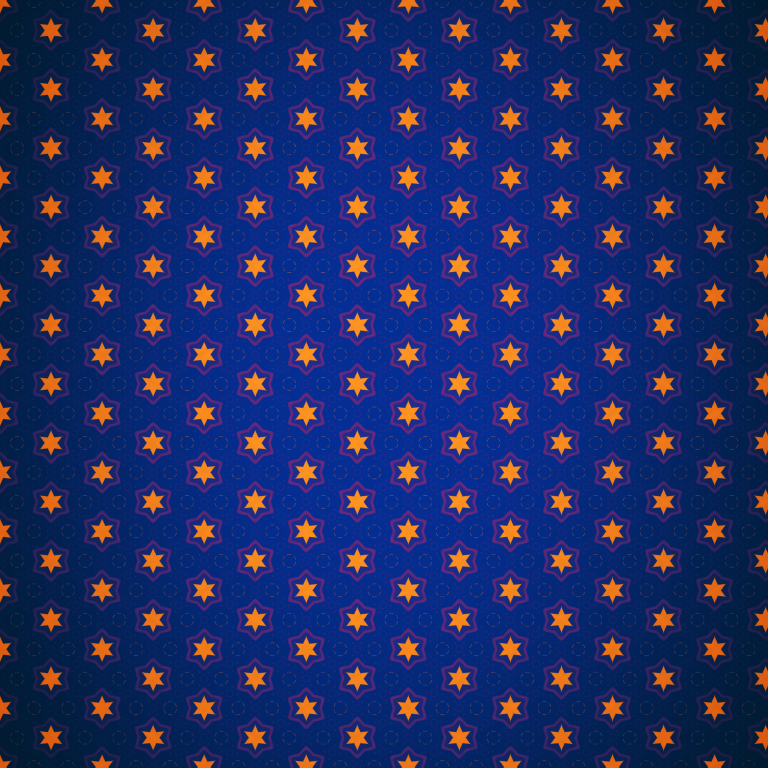
Write a three.js fragment shader that draws this pattern.

```glsl
#define ROWS 13.03
#define STAR_TIP 0.212
#define STAR_NOTCH 0.108
#define BAND_TIP 0.352
#define BAND_NOTCH 0.245
#define BAND_HALF_WIDTH 0.021
#define SOFT 0.013
#define ORANGE vec3(1.0, 0.58, 0.13)
#define PURPLE vec3(0.50, 0.15, 0.46)
#define BLUE vec3(0.02, 0.18, 0.58)
#define NIGHT vec3(0.0, 0.10, 0.17)

varying vec2 vUv;

const float PI = 3.14159;

float fill(float d) {
  return 1.0 - smoothstep(-SOFT, SOFT, d);
}

// Offset from the nearest point of a triangular lattice with unit spacing
vec2 latticeOffset(vec2 p) {
  vec2 cell = vec2(sqrt(3.0), 1.0);
  vec2 a = mod(p + vec2(0.5 * cell.x, 0.0), cell) - 0.5 * cell;
  vec2 b = mod(p + vec2(0.0, 0.5), cell) - 0.5 * cell;
  return dot(a, a) < dot(b, b) ? a : b;
}

// Mirror into one twelfth: x runs along a star tip, y towards the notch
vec2 foldSixfold(vec2 p) {
  float angle = abs(mod(atan(p.x, p.y) + PI / 6.0, PI / 3.0) - PI / 6.0);
  return length(p) * vec2(cos(angle), sin(angle));
}

// Signed distance to the star edge in the folded wedge
float starEdge(vec2 q, float tip, float notch) {
  vec2 corner = notch * vec2(cos(PI / 6.0), 0.5);
  vec2 edge = normalize(corner - vec2(tip, 0.0));
  return dot(q - vec2(tip, 0.0), vec2(edge.y, -edge.x));
}

// Layered sines for slightly uneven ink
float inkWear(vec2 p) {
  return 0.5 + 0.25 * sin(p.x * 23.0 + 2.0 * sin(p.y * 17.0))
             + 0.25 * sin(p.y * 31.0 + 2.0 * sin(p.x * 19.0));
}

void main() {
  vec2 p = (vUv - vec2(0.0, 0.5)) * ROWS;
  vec2 q = foldSixfold(latticeOffset(p));
  float wear = inkWear(p);

  // Dark sides and corners
  float shade = smoothstep(0.1, 0.7, length((vUv - 0.5) * vec2(1.0, 0.76)));
  float ink = mix(0.9, 0.12, shade);
  vec3 color = mix(BLUE, NIGHT, shade);

  // Star-shaped band with rounded tips and a faint tinted inside
  vec2 rounded = vec2(q.x, sqrt(q.y * q.y + 0.0007));
  float band = starEdge(rounded, BAND_TIP, BAND_NOTCH);
  float line = fill(abs(band) - BAND_HALF_WIDTH);
  color = mix(color, PURPLE, fill(band) * 0.22 * ink);
  color = mix(color, PURPLE, line * ink * (0.78 + 0.22 * wear));

  // Small dots beside the tips and rings halfway between stars
  float dots = fill(length(q - vec2(0.394, 0.075)) - 0.014);
  float ring = fill(abs(length(q - vec2(0.5, 0.0)) - 0.06) - 0.004);
  color = mix(color, PURPLE, (0.45 * dots + 0.4 * ring) * ink);

  // Broken circles of dashes between three stars
  vec2 v = q - vec2(0.5, 0.5 / sqrt(3.0));
  float turn = abs(atan(-v.x, -v.y) - PI / 6.0);
  float dash = fill(abs(length(v) - 0.11) - 0.005) * (1.0 - smoothstep(0.25, 0.4, turn));
  color = mix(color, mix(PURPLE, ORANGE, 0.6), dash * (0.25 + 0.4 * ink) * (0.6 + 0.4 * wear));

  // Solid stars keep most of their light near the edges
  vec3 starColor = ORANGE * mix(vec3(1.0), vec3(0.86, 0.58, 0.45), shade);
  starColor *= 0.97 + 0.04 * wear;
  color = mix(color, starColor, fill(starEdge(q, STAR_TIP, STAR_NOTCH)));

  gl_FragColor = vec4(color, 1.0);
}
```
